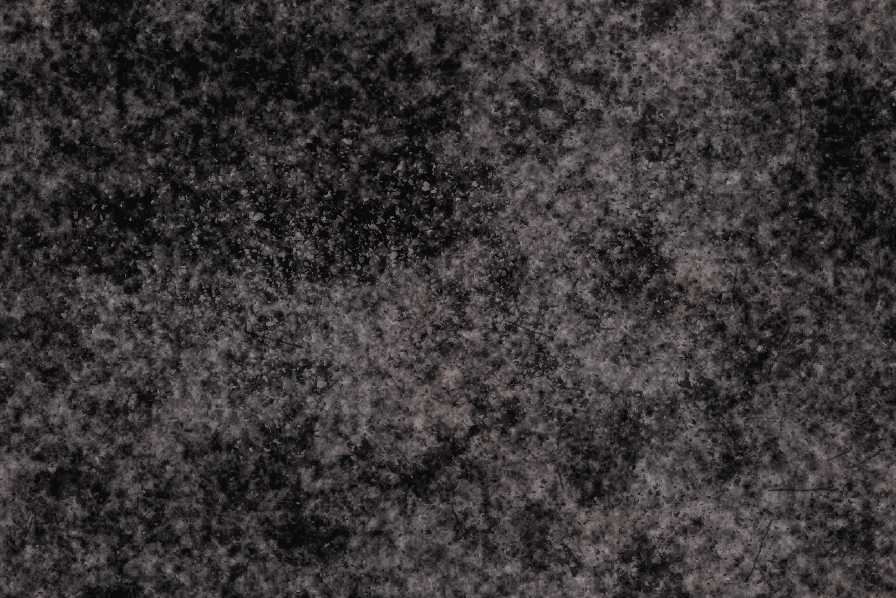
This texture is drawn by a WebGL 1 fragment shader. Its source:

```glsl
precision highp float;
uniform vec2 u_resolution;

#define BASE_TONE 0.236
#define STAIN_AMOUNT 0.24
#define GRIT_AMOUNT 0.66
#define STREAK_AMOUNT 0.06
#define FLECK_TONE 0.45
#define PIT_DEPTH 0.62
#define SOOT_DEPTH 0.5
#define EDGE_WARP 0.14
#define SCRATCH_WIDTH 0.001
#define WARM_TINT vec3(1.07, 0.965, 0.97)
#define COOL_TINT vec3(1.03, 0.98, 1.01)
#define GRID vec2(3.0, 2.0)

float hash(vec2 p) {
  vec3 q = fract(p.xyx * vec3(0.1031, 0.1030, 0.0973));
  q += dot(q, q.yzx + 33.33);
  return fract((q.x + q.y) * q.z);
}

// Value noise that wraps after n cells
float noise(vec2 uv, vec2 n, float seed) {
  vec2 p = uv * n;
  vec2 i = floor(p);
  vec2 f = fract(p);
  f = f * f * (3.0 - 2.0 * f);
  vec2 a = mod(i, n) + seed;
  vec2 b = mod(i + 1.0, n) + seed;
  return mix(mix(hash(a), hash(vec2(b.x, a.y)), f.x),
             mix(hash(vec2(a.x, b.y)), hash(b), f.x), f.y);
}

// Layered noise centred on zero
float fbm(vec2 uv, vec2 n, float seed) {
  float sum = 0.0, weight = 1.0, total = 0.0;
  for (int k = 0; k < 4; k++) {
    sum += weight * (noise(uv, n, seed) - 0.5);
    total += weight;
    weight *= 0.75;
    n *= 2.0;
    seed += 17.0;
  }
  return sum / total;
}

// Soft wrapped rectangle
float patchMask(vec2 uv, vec2 centre, vec2 halfSize, float soft) {
  vec2 d = abs(fract(uv - centre + 0.5) - 0.5) - halfSize;
  vec2 m = 1.0 - smoothstep(-soft, soft, d);
  return m.x * m.y;
}

// Scattered angular chips, one per cell
float flecks(vec2 uv, vec2 n, float density, float seed) {
  vec2 p = uv * n;
  float blur = 0.45 * n.y / u_resolution.y;
  float cover = 0.0;
  for (int y = -1; y <= 1; y++) {
    for (int x = -1; x <= 1; x++) {
      vec2 cell = floor(p) + vec2(x, y);
      vec2 id = mod(cell, n) + seed;
      vec2 d = p - cell - vec2(hash(id + 5.3), hash(id + 41.7));
      float angle = 6.28318 * hash(id + 11.9);
      vec2 dir = vec2(cos(angle), sin(angle));
      d = vec2(dot(d, dir), 1.4 * dot(d, vec2(-dir.y, dir.x)));
      float reach = max(max(abs(d.x), d.y), 0.6 * abs(d.x) - 0.9 * d.y);
      float size = hash(id + 23.1);
      float radius = 0.2 + 0.4 * size * size;
      float chip = 1.0 - smoothstep(radius - blur, radius + blur, reach);
      float present = smoothstep(-0.05, 0.05, density - hash(id));
      cover = max(cover, chip * present * (0.45 + 0.55 * hash(id + 67.9)));
    }
  }
  return cover;
}

// Thin straight scratches at random angles
float scratches(vec2 uv, vec2 n, float density, float seed) {
  vec2 p = uv * n;
  float blur = n.y / u_resolution.y;
  float cover = 0.0;
  for (int y = -1; y <= 1; y++) {
    for (int x = -1; x <= 1; x++) {
      vec2 cell = floor(p) + vec2(x, y);
      vec2 id = mod(cell, n) + seed;
      vec2 d = p - cell - vec2(hash(id + 3.1), hash(id + 9.4));
      float angle = 3.14159 * hash(id + 14.2);
      vec2 dir = vec2(cos(angle), sin(angle));
      float reach = 0.1 + 0.5 * hash(id + 31.6);
      d -= dir * clamp(dot(d, dir), -reach, reach);
      float line = 1.0 - smoothstep(0.0, SCRATCH_WIDTH * n.y + blur, length(d));
      cover = max(cover, line * step(hash(id), density));
    }
  }
  return cover;
}

void main() {
  vec2 uv = gl_FragCoord.xy / u_resolution;
  vec2 warp = vec2(fbm(uv, GRID * 4.0, 3.0), fbm(uv, GRID * 4.0, 71.0));
  vec2 st = uv + EDGE_WARP * warp;

  // Broad worn and sooty areas
  float tone = BASE_TONE;
  tone -= 0.12 * patchMask(st, vec2(0.31, 0.76), vec2(0.20, 0.21), 0.08);
  tone -= 0.05 * patchMask(st, vec2(0.04, 0.77), vec2(0.09, 0.22), 0.06);
  tone -= 0.09 * patchMask(st, vec2(0.91, 0.67), vec2(0.08, 0.14), 0.06);
  tone -= 0.08 * patchMask(st, vec2(0.95, 0.04), vec2(0.03, 0.03), 0.05);
  tone -= 0.05 * patchMask(st, vec2(0.27, 0.18), vec2(0.14, 0.09), 0.12);
  tone += 0.05 * patchMask(st, vec2(0.66, 0.82), vec2(0.15, 0.20), 0.06);
  tone += 0.04 * patchMask(st, vec2(0.50, 0.40), vec2(0.24, 0.12), 0.14);
  tone += 0.07 * patchMask(st, vec2(0.775, 0.36), vec2(0.02, 0.24), 0.04);
  tone += 0.07 * patchMask(st, vec2(0.72, 0.08), vec2(0.14, 0.07), 0.09);

  // Stains, sideways streaks, fine grit and ragged soot
  float stain = fbm(uv, GRID * 5.0, 113.0);
  float grit = fbm(uv, GRID * 32.0, 211.0);
  float grain = fbm(uv, GRID * 40.0, 401.0);
  tone += STAIN_AMOUNT * stain + GRIT_AMOUNT * grit;
  tone += STREAK_AMOUNT * (noise(st, vec2(18.0, 96.0), 307.0) - 0.5);
  tone *= 1.0 - SOOT_DEPTH * smoothstep(0.06, 0.2, grain - stain);

  // Dark pits and pale chips gather in clumps
  vec2 rough = uv + 0.01 * vec2(grit, grain);
  float clump = fbm(uv, GRID * 8.0, 503.0);
  float pits = flecks(rough, GRID * 72.0, 0.22 - 1.3 * clump, 601.0);
  tone *= 1.0 - PIT_DEPTH * pits;
  float worn = patchMask(st, vec2(0.47, 0.52), vec2(0.30, 0.18), 0.16);
  float density = worn * (0.55 + 1.8 * clump) + 0.04;
  float chips = max(flecks(rough, GRID * 44.0, density * 0.6, 701.0),
                    flecks(rough, GRID * 80.0, density, 809.0));
  tone = mix(tone, FLECK_TONE + 0.4 * grit, 0.85 * chips);

  // Dark gouges and pale hairlines
  tone *= 1.0 - 0.5 * scratches(uv + 0.02 * warp, GRID * 5.0, 0.2, 907.0);
  tone += 0.08 * scratches(uv + 0.03 * warp, GRID * 11.0, 0.25 + stain, 953.0);

  // Near-neutral grey drifting from warm to cool
  float coolness = clamp(0.4 + 2.0 * fbm(uv, GRID * 2.0, 997.0) + 0.4 * chips, 0.0, 1.0);
  gl_FragColor = vec4(max(tone, 0.04) * mix(WARM_TINT, COOL_TINT, coolness), 1.0);
}
```
